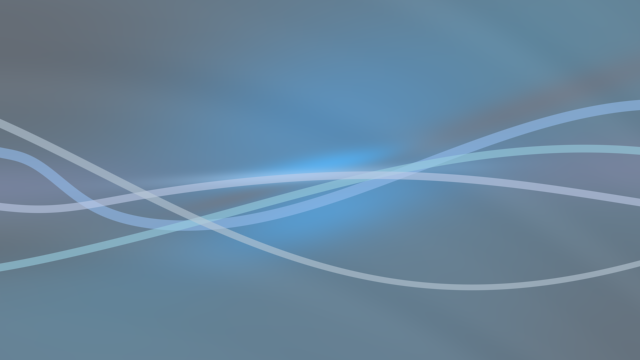
Reproduce this background procedurally as a Shadertoy shader.

```glsl
#define STEEL vec3(0.40, 0.505, 0.58)
#define SLATE vec3(0.40, 0.43, 0.465)
#define LILAC vec3(0.475, 0.515, 0.62)
#define UMBER vec3(0.44, 0.475, 0.53)
#define TEAL vec3(0.38, 0.53, 0.61)
#define AZURE vec3(0.35, 0.57, 0.75)
#define SKY vec3(0.33, 0.69, 0.95)
#define WHITE_GLOW vec3(0.70, 0.85, 1.0)
#define RIBBON_ALPHA 0.6
#define STREAK_GAIN 0.007
#define ASPECT (16.0 / 9.0)

// Blends a sheared, soft elliptical patch of light into the colour
void tint(inout vec3 col, vec2 p, vec2 centre, vec2 radius, float slope, vec3 hue, float amount) {
    vec2 d = p - centre;
    d.y -= slope * d.x;
    d /= radius;
    col = mix(col, hue, amount * exp(-dot(d, d)));
}

// Quartic path across the canvas, with a bend near the left edge:
// bend.x is its strength, bend.y its tightness
float path(float u, float start, vec4 k, vec2 bend) {
    float curve = start + u * (k.x + u * (k.y + u * (k.z + u * k.w)));
    return curve + bend.x * u * exp(-bend.y * u * u);
}

// Draws a translucent band of constant thickness across its path
void ribbon(inout vec3 col, vec2 p, float start, vec4 k, vec2 bend, float halfWidth, vec3 hue) {
    const float e = 0.002;
    float u = p.x / ASPECT;
    float slope = (path(u + e, start, k, bend) - path(u - e, start, k, bend)) / (2.0 * e * ASPECT);
    float dist = abs(p.y - path(u, start, k, bend)) / sqrt(1.0 + slope * slope);
    float soft = 0.8 / iResolution.y;
    float mask = 1.0 - smoothstep(halfWidth - soft, halfWidth + soft, dist);
    col = mix(col, hue, RIBBON_ALPHA * mask);
}

// Faint arcs made of layered sines, bending down to the right
float streaks(vec2 p) {
    float h = p.y + 0.22 * p.x * p.x;
    float sum = 0.0;
    for (int i = 0; i < 3; i++) {
        float f = 19.0 + 14.0 * float(i);
        sum += sin(h * f + p.x * (2.0 - float(i)) + 1.7 * float(i)) / (1.0 + float(i));
    }
    return sum;
}

vec3 backdrop(vec2 p) {
    vec3 col = STEEL;

    // Broad regions
    tint(col, p, vec2(0.0, 0.90), vec2(0.75, 0.45), -0.1, SLATE, 1.0);
    tint(col, p, vec2(0.0, 0.33), vec2(0.42, 0.10), 0.1, SLATE, 0.75);
    tint(col, p, vec2(1.78, 0.0), vec2(0.45, 0.40), 0.0, SLATE, 0.7);
    tint(col, p, vec2(1.45, 0.88), vec2(0.45, 0.22), 0.25, TEAL, 0.8);
    tint(col, p, vec2(0.30, 0.14), vec2(0.40, 0.18), 0.0, TEAL, 0.5);
    tint(col, p, vec2(0.0, 0.48), vec2(0.60, 0.08), 0.03, LILAC, 0.85);
    tint(col, p, vec2(1.75, 0.53), vec2(0.50, 0.09), 0.0, LILAC, 0.8);

    // Blue haze around the middle
    tint(col, p, vec2(0.90, 0.66), vec2(0.48, 0.24), 0.15, AZURE, 0.85);
    tint(col, p, vec2(0.92, 0.43), vec2(0.40, 0.11), 0.30, AZURE, 0.9);
    tint(col, p, vec2(0.87, 0.40), vec2(0.23, 0.07), 0.28, SKY, 0.35);

    // Warm diagonal shadows
    tint(col, p, vec2(1.52, 0.72), vec2(0.48, 0.05), 0.35, UMBER, 0.8);
    tint(col, p, vec2(1.14, 0.58), vec2(0.14, 0.022), 0.30, UMBER, 0.6);
    tint(col, p, vec2(0.65, 0.45), vec2(0.20, 0.025), 0.25, UMBER, 0.75);

    // Bright core
    tint(col, p, vec2(0.91, 0.543), vec2(0.22, 0.032), 0.18, SKY, 0.85);
    tint(col, p, vec2(0.82, 0.512), vec2(0.36, 0.018), 0.05, WHITE_GLOW, 0.5);

    return col + STREAK_GAIN * streaks(p);
}

void mainImage(out vec4 fragColor, in vec2 fragCoord) {
    vec2 uv = fragCoord / iResolution.xy;
    vec2 p = vec2(uv.x * ASPECT, uv.y);
    vec3 col = backdrop(p);

    // Crossing ribbons: blue, aqua, lilac and silver
    ribbon(col, p, 0.5764, vec4(-1.5573, 3.5089, -1.9469, 0.1273), vec2(1.2, 135.0),
           0.0142, vec3(0.58, 0.74, 0.93));
    ribbon(col, p, 0.2569, vec4(0.2452, 0.7666, -0.8254, 0.1376), vec2(0.05, 20.0),
           0.0108, vec3(0.60, 0.81, 0.88));
    ribbon(col, p, 0.4259, vec4(0.0328, 0.8787, -1.5289, 0.629), vec2(-0.24, 52.0),
           0.0105, vec3(0.75, 0.80, 0.91));
    ribbon(col, p, 0.6574, vec4(-0.7864, -0.7608, 1.8554, -0.697), vec2(0.0, 1.0),
           mix(0.0115, 0.0080, smoothstep(0.0, 0.7, uv.x)), vec3(0.73, 0.79, 0.84));

    fragColor = vec4(clamp(col, 0.0, 1.0), 1.0);
}
```
